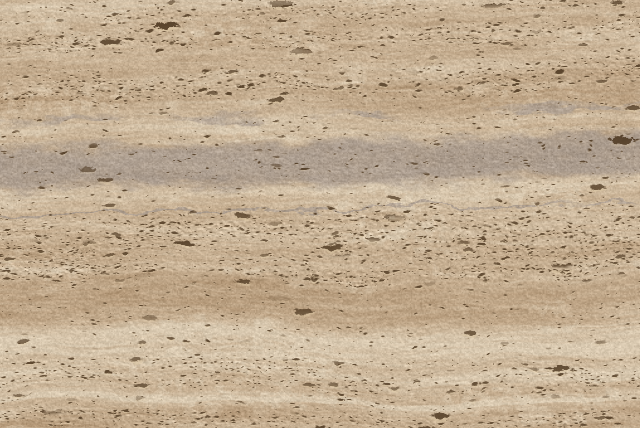
A Shadertoy shader for this texture:

```glsl
// Vein-cut travertine: nearly level beige strata crossed by a ragged grey seam.
// Layered sines and value noise bend and tint the beds; stretched cellular
// noise scatters crisp dark pits with lit lower lips along the porous ones.

const vec3 BEIGE = vec3(0.782, 0.692, 0.578);
const vec3 CREAM = vec3(0.840, 0.772, 0.672);
const vec3 TAN   = vec3(0.712, 0.606, 0.482);
const vec3 GREY  = vec3(0.665, 0.608, 0.555);
const vec3 PIT   = vec3(0.300, 0.215, 0.125);
const vec3 LIP   = vec3(0.880, 0.800, 0.660);
const float TILT = 0.026;          // rise of the upper beds per unit of x
const float SEAM_Y = 0.622;        // middle of the grey seam
const float SEAM_HALF = 0.052;
const float GRAIN = 0.14;
const float RELIEF = 0.11;         // light and shade on the rough surface
const vec2 FINE_CELL = vec2(0.0125, 0.0075);
const vec2 MID_CELL = vec2(0.026, 0.013);
const vec2 LARGE_CELL = vec2(0.075, 0.030);

// Beds: height, half thickness, tone (positive is cream, negative is tan)
const vec3 BED[9] = vec3[](
    vec3(0.015, 0.040, -0.55), vec3(0.066, 0.007, 0.70), vec3(0.175, 0.075, 0.75),
    vec3(0.290, 0.065, -0.60), vec3(0.430, 0.060, -0.20), vec3(0.550, 0.025, 0.40),
    vec3(0.695, 0.022, 0.40), vec3(0.775, 0.035, -0.35), vec3(0.960, 0.050, 0.20));
// Porous beds: height, half thickness, share of pitted cells
const vec3 POROUS[7] = vec3[](
    vec3(0.020, 0.022, 0.28), vec3(0.125, 0.045, 0.24), vec3(0.365, 0.012, 0.55),
    vec3(0.445, 0.070, 0.36), vec3(0.805, 0.040, 0.34), vec3(0.910, 0.025, 0.34),
    vec3(0.975, 0.016, 0.28));

float hash(vec2 p) {
    vec3 h = fract(vec3(p.xyx) * 0.1031);
    h += dot(h, h.yzx + 33.33);
    return fract((h.x + h.y) * h.z);
}
float noise(vec2 p) {
    vec2 i = floor(p), f = fract(p);
    f = f * f * (3.0 - 2.0 * f);
    return mix(mix(hash(i), hash(i + vec2(1, 0)), f.x),
               mix(hash(i + vec2(0, 1)), hash(i + vec2(1, 1)), f.x), f.y);
}
float fbm(vec2 p) {
    float sum = 0.0, amp = 0.53;
    for (int i = 0; i < 4; i++, p = p * 2.03 + 17.1, amp *= 0.5) sum += amp * noise(p);
    return sum;
}
float band(float y, float centre, float halfWidth) {
    return 1.0 - smoothstep(0.55, 1.25, abs(y - centre) / halfWidth);
}

// Height within the strata after tilt and layered-sine folding
float bedHeight(vec2 p) {
    float low = 1.0 - smoothstep(0.25, 0.55, p.y);
    float fold = sin(p.x * 4.6 + 0.2) + 0.5 * sin(p.x * 10.7 + p.y * 9.0);
    float ripple = sin(p.x * 23.0 + p.y * 31.0) + sin(p.x * 41.0 - p.y * 17.0);
    return p.y - TILT * (p.x - 0.75) * smoothstep(0.2, 0.55, p.y)
         - mix(0.002, 0.011, low) * fold - 0.0012 * ripple
         + 0.020 * (fbm(p * vec2(6.0, 13.0)) - 0.5);
}

// Cellular pits: x is shadow, y is the lit lip beneath it
vec2 pits(vec2 q, vec2 cell, float density, float rough, float seed) {
    vec2 id = floor(q / cell), shade = vec2(0.0);
    for (int j = -1; j <= 1; j++)
    for (int i = -1; i <= 1; i++) {
        vec2 c = id + vec2(i, j);
        vec2 spot = vec2(hash(c + seed), hash(c + seed + 17.0));
        float size = hash(c + seed + 41.0);
        float open = smoothstep(0.0, 0.06, density - hash(c + seed + 73.0));
        vec2 radius = cell * mix(vec2(0.14, 0.13), vec2(0.40, 0.26), size * size);
        vec2 d = (q - (c + 0.2 + 0.6 * spot) * cell) / radius;
        float soft = min(0.7, 0.5 / (iResolution.y * radius.y));
        float hole = 1.0 - smoothstep(1.0 - soft, 1.0 + soft, length(d) + rough);
        float lip = 1.0 - smoothstep(0.7, 1.3, length(d + vec2(0.0, 0.9)) + rough);
        shade = max(shade, open * vec2(hole * (0.6 + 0.4 * size), lip));
    }
    return shade;
}

void mainImage(out vec4 fragColor, in vec2 fragCoord) {
    vec2 p = fragCoord / iResolution.y;
    float s = bedHeight(p);
    // Cream and tan laminations, with thin broken lines between them
    float tone = 0.04 + 2.1 * (fbm(vec2(p.x * 1.9, s * 32.0)) - 0.5)
               + 0.8 * (noise(vec2(p.x * 11.0, s * 190.0)) - 0.5);
    for (int i = 0; i < BED.length(); i++) tone += BED[i].z * band(s, BED[i].x, BED[i].y);
    float contour = abs(fbm(vec2(p.x * 5.0, s * 36.0) + 9.0) - 0.5);
    tone += 0.5 * (1.0 - smoothstep(0.0, 0.035, contour)) * noise(p * vec2(13.0, 30.0));
    float patchy = smoothstep(0.54, 0.66, fbm(p * vec2(7.0, 13.0) + 5.0));
    tone += 0.6 * patchy * smoothstep(0.45, 0.6, fbm(p * vec2(45.0, 65.0)));
    tone = clamp(tone, -1.2, 1.2);
    vec3 col = mix(BEIGE, tone > 0.0 ? CREAM : TAN, abs(tone));
    // Grey seam, its upper streak and the thin vein below
    float ragged = s + 0.045 * (fbm(p * vec2(16.0, 45.0)) - 0.5);
    float seam = band(ragged, SEAM_Y, SEAM_HALF);
    float streak = band(ragged, 0.733, 0.009) * smoothstep(0.3, 0.65, fbm(p * vec2(9.0, 30.0)));
    float vein = band(ragged, 0.512, 0.0035) * smoothstep(0.2, 0.5, noise(p * vec2(14.0, 5.0)));
    float grey = max(seam * (0.72 + 0.35 * fbm(p * vec2(25.0, 60.0))), 0.85 * max(streak, vein));
    col = mix(col, GREY + 0.02 * tone, min(grey, 1.0));
    // Porous beds break into runs; relief is lit from above
    float porous = 0.09;
    for (int i = 0; i < POROUS.length(); i++)
        porous = max(porous, POROUS[i].z * band(ragged, POROUS[i].x, POROUS[i].y));
    porous *= 0.35 + 1.3 * noise(vec2(p.x * 6.0, s * 60.0));
    vec2 bump = vec2(p.x, s) * vec2(140.0, 230.0);
    float relief = noise(bump) - noise(bump + vec2(0.3, 0.7));
    col += RELIEF * relief * (0.35 + 1.6 * porous);
    col += GRAIN * (0.65 * noise(p * 340.0) + 0.35 * noise(p * vec2(120.0, 200.0)) - 0.5);
    // Pits with torn outlines
    float rough = 1.1 * (fbm(p * vec2(130.0, 190.0)) - 0.45);
    vec2 q = vec2(p.x, s) + 0.006 * (vec2(noise(p * 90.0), noise(p * 75.0 + 31.0)) - 0.5);
    vec2 hole = max(pits(q, FINE_CELL, porous * 1.2, 0.5 * rough, 3.0),
                    pits(q, MID_CELL, porous * 0.8, rough, 211.0));
    hole = max(hole, pits(q, LARGE_CELL, 0.08 + 0.25 * porous, rough, 509.0));
    col = mix(col, LIP, 0.5 * hole.y * (1.0 - 0.5 * seam));
    col = mix(col, PIT, 0.88 * hole.x);
    fragColor = vec4(clamp(col, 0.0, 1.0), 1.0);
}
```
